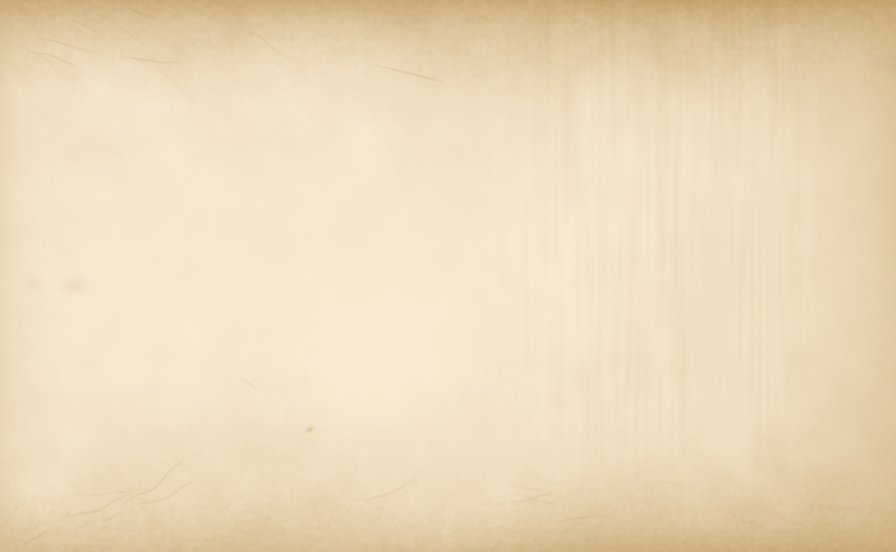
Give the GLSL for this texture, as a WebGL 1 fragment shader.

```glsl
precision highp float;

// Aged parchment: a pale cream field with tan, uneven borders.
// Exponential edge falloffs are broken up by gradient noise, then overlaid
// with vertical fibres, fine grain, warped creases and a few small stains.

uniform vec2 u_resolution;

vec2 hash2(vec2 p) {
  vec3 q = fract(vec3(p.xyx) * vec3(0.1031, 0.103, 0.0973));
  q += dot(q, q.yzx + 33.33);
  return fract((q.xx + q.yz) * q.zy);
}

float cornerSlope(vec2 cell, vec2 offset) {
  return dot(hash2(cell) * 2.0 - 1.0, offset);
}

float gradientNoise(vec2 p) {
  vec2 i = floor(p), f = fract(p);
  vec2 w = f * f * f * (f * (f * 6.0 - 15.0) + 10.0);
  vec2 e = vec2(1.0, 0.0);
  return mix(mix(cornerSlope(i, f), cornerSlope(i + e, f - e), w.x),
             mix(cornerSlope(i + e.yx, f - e.yx), cornerSlope(i + 1.0, f - 1.0), w.x), w.y);
}

float fbm(vec2 p) {
  float sum = 0.0, gain = 0.6;
  for (int i = 0; i < 4; i++) {
    sum += gain * gradientNoise(p);
    p = p * 2.03 + 17.3;
    gain *= 0.5;
  }
  return sum;
}

// Thin line from a to b that fades toward both ends.
float crease(vec2 p, vec2 a, vec2 b, float width) {
  vec2 ab = b - a;
  float t = clamp(dot(p - a, ab) / dot(ab, ab), 0.0, 1.0);
  float pixel = 1.0 / u_resolution.y;
  float line = 1.0 - smoothstep(width * 0.3, width + pixel, length(p - a - ab * t));
  return line * (0.35 + 2.6 * t * (1.0 - t));
}

// Creases scattered in a box, all leaning near one angle.
float creaseField(vec2 p, vec2 corner, vec2 size, float lean, float seed) {
  float sum = 0.0;
  for (int i = 0; i < 9; i++) {
    vec2 r = hash2(vec2(float(i) * 7.3 + 2.0, seed));
    vec2 s = hash2(vec2(seed + 5.0, float(i) * 3.7 + 9.0));
    float angle = lean + (s.x - 0.5) * 0.9;
    vec2 start = corner + size * r;
    vec2 reach = vec2(cos(angle), sin(angle)) * mix(0.03, 0.13, s.y);
    sum += crease(p, start, start + reach, 0.0018) * mix(0.3, 0.9, s.x);
  }
  return sum;
}

float stain(vec2 p, vec2 center, vec2 radius) {
  vec2 d = (p - center) / radius;
  return exp(-dot(d, d));
}

void main() {
  vec2 uv = gl_FragCoord.xy / u_resolution;
  vec2 p = vec2(uv.x * u_resolution.x / u_resolution.y, uv.y);
  float cloud = fbm(p * 3.2 + 4.0);
  float mottle = fbm(p * 13.0 + 31.0);

  // Darkened borders
  float ragged = 1.0 + 0.7 * cloud + 0.35 * mottle;
  float top = 0.9 * exp(-(1.0 - uv.y) / (0.085 * ragged));
  float bottom = mix(0.62, 0.78, smoothstep(0.4, 0.75, uv.x)) * exp(-uv.y / (0.095 * ragged));
  float right = 0.36 * exp(-(1.0 - uv.x) / 0.07);
  float left = 0.24 * exp(-uv.x / 0.025);
  float shade = 1.0 - (1.0 - top) * (1.0 - bottom) * (1.0 - right) * (1.0 - left);

  // Broad warmth on the right, pale patches on the left and upper right
  shade += 0.1 * smoothstep(0.45, 0.95, uv.x) + 0.09 * cloud + 0.05 * mottle + 0.03;
  shade += 0.12 * stain(uv, vec2(0.74, 0.9), vec2(0.16, 0.11));
  shade -= 0.06 * stain(uv, vec2(0.4, 0.33), vec2(0.09, 0.13));
  shade -= 0.06 * stain(uv, vec2(0.87, 0.7), vec2(0.06, 0.12));

  // Vertical fibres
  float fibreMask = smoothstep(0.48, 0.7, uv.x) * (1.0 - smoothstep(0.86, 0.94, uv.x));
  fibreMask *= smoothstep(0.08, 0.3, uv.y);
  float fibres = gradientNoise(p * vec2(95.0, 4.5)) + 0.7 * gradientNoise(p * vec2(42.0, 2.0) + 8.0);
  shade += 0.1 * fibreMask * fibres;

  // Grain, coarser along the top and bottom
  float border = smoothstep(0.25, 0.5, abs(uv.y - 0.5));
  shade += mix(0.025, 0.1, border) * gradientNoise(p * 120.0);
  shade += 0.08 * border * gradientNoise(p * vec2(45.0, 70.0));

  // Creases, bent by noise
  vec2 bend = vec2(gradientNoise(p * 14.0), gradientNoise(p * 14.0 + 50.0));
  vec2 q = p + 0.018 * bend;
  float marks = creaseField(q, vec2(0.0, 0.86), vec2(0.46, 0.13), -0.4, 3.0);
  marks += creaseField(q, vec2(0.0, 0.01), vec2(0.3, 0.1), 0.25, 11.0);
  marks += 0.6 * creaseField(q, vec2(0.9, 0.03), vec2(0.5, 0.1), -0.2, 23.0);
  marks += crease(p, vec2(0.682, 0.882), vec2(0.8, 0.852), 0.0018);
  marks += 0.7 * crease(q, vec2(0.66, 0.085), vec2(0.75, 0.125), 0.0018);
  marks += 0.6 * crease(q, vec2(0.44, 0.31), vec2(0.46, 0.29), 0.002);
  shade += 0.2 * min(marks, 1.3);

  // Small stains
  shade += 0.45 * stain(q, vec2(0.558, 0.225), vec2(0.007, 0.005));
  shade += 0.16 * stain(q, vec2(0.138, 0.484), vec2(0.018, 0.014));
  shade += 0.1 * stain(q, vec2(0.06, 0.487), vec2(0.02, 0.016));

  vec3 color = mix(vec3(0.968, 0.918, 0.815), vec3(0.785, 0.655, 0.455), clamp(shade, 0.0, 1.1));
  gl_FragColor = vec4(color, 1.0);
}
```
